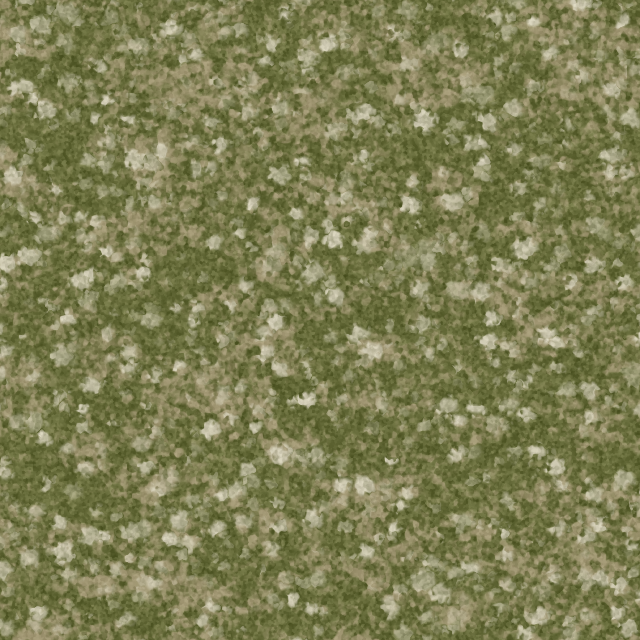
This texture is drawn by a three.js fragment shader. Its source:

```glsl
// Meadow of mottled green grass with dry straw patches and scattered pale blossoms.
varying vec2 vUv;

vec2 hash2(vec2 p) {
  vec3 q = fract(p.xyx * vec3(0.1031, 0.1030, 0.0973));
  q += dot(q, q.yzx + 33.33);
  return fract((q.xx + q.yz) * q.zy);
}

// Smooth cellular noise: random tones of nearby cell points, blended by distance
float cellTone(vec2 p) {
  vec2 cell = floor(p);
  float total = 0.0;
  float weights = 0.0;
  for (int y = -1; y <= 1; y++) {
    for (int x = -1; x <= 1; x++) {
      vec2 id = cell + vec2(float(x), float(y));
      vec2 delta = id + hash2(id) - p;
      float weight = exp(-7.0 * dot(delta, delta));
      total += weight * hash2(id + 57.0).x;
      weights += weight;
    }
  }
  return total / weights;
}

// Soft round clumps on a jittered grid; share is the fraction of cells in bloom
float blossoms(vec2 p, float share) {
  vec2 cell = floor(p);
  float bloom = 0.0;
  for (int y = -1; y <= 1; y++) {
    for (int x = -1; x <= 1; x++) {
      vec2 id = cell + vec2(float(x), float(y));
      vec2 kind = hash2(id + 91.0);
      vec2 look = hash2(id + 173.0);
      vec2 delta = id + hash2(id) - p;
      delta.x *= mix(0.75, 1.15, look.y);
      float radius = mix(0.22, 0.43, look.x * look.x);
      float disc = 1.0 - smoothstep(radius - 0.12, radius + 0.12, length(delta));
      bloom = max(bloom, disc * mix(0.35, 1.0, kind.y) * step(kind.x, share));
    }
  }
  return bloom;
}

void main() {
  // Layers from broad patches to fine blades
  float meadow = cellTone(vUv * vec2(15.0, 23.0) + 11.0);
  float tuft = cellTone(vUv * vec2(64.0, 90.0) + 300.0);
  float blade = cellTone(vUv * vec2(150.0, 130.0) + 500.0);
  float grain = cellTone(vUv * 250.0 + 800.0);

  // Grass and straw
  vec3 grass = mix(vec3(0.33, 0.36, 0.17), vec3(0.48, 0.49, 0.29),
                   0.35 * tuft + 0.35 * blade + 0.3 * grain);
  float dryness = 0.38 * meadow + 0.34 * tuft + 0.28 * blade;
  float dry = smoothstep(0.42, 0.82, dryness);
  vec3 color = mix(grass, vec3(0.62, 0.58, 0.44), dry);

  // Blossoms with ragged outlines, plus smaller faded ones
  vec2 ragged = vUv + 0.012 * (vec2(blade, cellTone(vUv * 120.0 + 40.0)) - 0.5);
  float bloom = blossoms(ragged * 28.0 + 20.0, 0.5);
  float faded = 0.6 * blossoms(ragged * 44.0 + 400.0, 0.3);
  float petals = max(bloom, faded) * mix(0.8, 1.1, blade);
  color = mix(color, vec3(0.81, 0.79, 0.70), clamp(petals, 0.0, 1.0));

  // Fine light and shade
  color += 0.09 * (grain - 0.5) + 0.05 * (blade - 0.5);
  gl_FragColor = vec4(color, 1.0);
}
```
